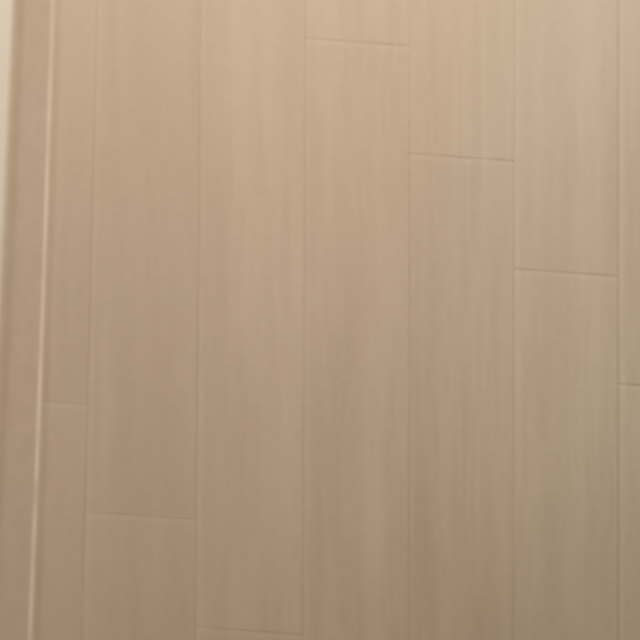
Reproduce this texture procedurally as a WebGL 2 fragment shader.

```glsl
#version 300 es
precision highp float;

uniform vec2 u_resolution;
out vec4 fragColor;

const float PLANK_WIDTH = 0.163;
const float FIRST_SEAM = 0.151;
const float JOINT_PERIOD = 1.1;
const float SKIRTING_EDGE = 0.085;
const float WALL_EDGE = 0.024;

float hash(vec2 p) {
    vec3 q = fract(vec3(p.xyx) * 0.1031);
    q += dot(q, q.yzx + 33.33);
    return fract((q.x + q.y) * q.z);
}

// Smooth value noise in -1..1
float noise(vec2 p) {
    vec2 cell = floor(p);
    vec2 f = fract(p);
    f = f * f * (3.0 - 2.0 * f);
    float low = mix(hash(cell), hash(cell + vec2(1.0, 0.0)), f.x);
    float high = mix(hash(cell + vec2(0.0, 1.0)), hash(cell + vec2(1.0, 1.0)), f.x);
    return 2.0 * mix(low, high, f.y) - 1.0;
}

float softLine(float distanceToLine, float width) {
    float d = distanceToLine / width;
    return exp(-d * d);
}

// Long wood fibres, offset from plank to plank
float woodGrain(vec2 p, float seed) {
    vec2 q = p + vec2(0.004 * noise(p * vec2(9.0, 14.0)), seed * 7.0);
    float broad = noise(q * vec2(24.0, 1.3));
    float medium = noise(q * vec2(62.0, 3.5) + 17.0);
    float fine = noise(q * vec2(135.0, 13.0) + 41.0);
    float patches = 0.5 + 0.5 * noise(p * vec2(5.0, 3.0) + 5.0);
    return 0.010 * broad + 0.008 * medium + 0.010 * fine * patches;
}

// Daylight fading from the top towards the bottom
vec3 floorTone(vec2 p) {
    float light = p.y + 0.07 * (p.x - 0.5) * (2.0 * p.y - 0.6);
    light += 0.04 * noise(p * vec2(4.0, 3.0) + 9.0);
    vec3 tone = mix(vec3(0.607, 0.520, 0.424), vec3(0.782, 0.690, 0.578), light);
    float coolSide = smoothstep(0.55, 1.0, p.x);
    return tone + vec3(-0.004, 0.003, 0.012) * coolSide;
}

// Faint seams along the planks and thin joints across them
float plankShade(vec2 p, float column) {
    float along = (p.x - FIRST_SEAM) / PLANK_WIDTH;
    float seamDistance = (along - floor(along + 0.5)) * PLANK_WIDTH;
    float seamIndex = floor(along + 0.5);
    float wear = 0.5 + 0.5 * noise(vec2(seamIndex * 3.7, p.y * 5.0));
    float strength = mix(0.006, 0.024, wear) + 0.020 * step(4.5, seamIndex);
    float shade = -strength * softLine(seamDistance, 0.0025);
    shade += 0.008 * softLine(seamDistance - 0.006, 0.004);

    float jointHeight = mod(1.295 - 0.18 * column, JOINT_PERIOD);
    float tilt = -0.012 * (fract(along) - 0.5);
    float jointDistance = p.y - jointHeight - tilt;
    float jointStrength = mix(0.025, 0.070, smoothstep(1.0, 4.0, column));
    jointStrength *= 0.65 + 0.35 * noise(vec2(p.x * 28.0, column));
    shade -= jointStrength * softLine(jointDistance, 0.0021);
    shade += 0.012 * softLine(jointDistance + 0.006, 0.004);

    float board = column * 2.0 + step(jointHeight, p.y);
    return shade + 0.016 * (hash(vec2(board, 4.0)) - 0.5);
}

// Skirting strip with a lit ridge and a pale wall edge
vec3 addSkirting(vec3 color, vec2 p) {
    float strip = 1.0 - smoothstep(SKIRTING_EDGE - 0.004, SKIRTING_EDGE + 0.002, p.x);
    vec3 paint = mix(vec3(0.615, 0.525, 0.440), vec3(0.745, 0.645, 0.540), p.y);
    paint += 0.006 * noise(p * vec2(90.0, 45.0));
    paint -= 0.035 * softLine(p.x - WALL_EDGE - 0.009, 0.007);
    color = mix(color, paint, strip);

    float wall = 1.0 - smoothstep(WALL_EDGE - 0.010, WALL_EDGE + 0.003, p.x);
    vec3 wallTone = mix(vec3(0.69, 0.62, 0.54), vec3(0.86, 0.79, 0.70), p.y);
    color = mix(color, wallTone, wall);

    float glint = 0.075 + 0.025 * noise(vec2(3.0, p.y * 22.0));
    color += glint * softLine(p.x - SKIRTING_EDGE + 0.003, 0.0035);
    color -= 0.025 * softLine(p.x - SKIRTING_EDGE - 0.006, 0.005);
    return color;
}

void main() {
    vec2 uv = gl_FragCoord.xy / u_resolution;

    // Perspective leans the left side inwards
    vec2 p = uv;
    p.x += (1.0 - uv.y) * 0.045 * exp(-5.0 * uv.x);

    float column = floor((p.x - FIRST_SEAM) / PLANK_WIDTH);
    vec3 color = floorTone(uv);
    color += woodGrain(p, hash(vec2(column, 2.0))) * vec3(1.0, 1.0, 0.95);
    color += plankShade(p, column);
    color = addSkirting(color, p);
    color += 0.004 * noise(uv * 110.0);

    fragColor = vec4(clamp(color, 0.0, 1.0), 1.0);
}
```
